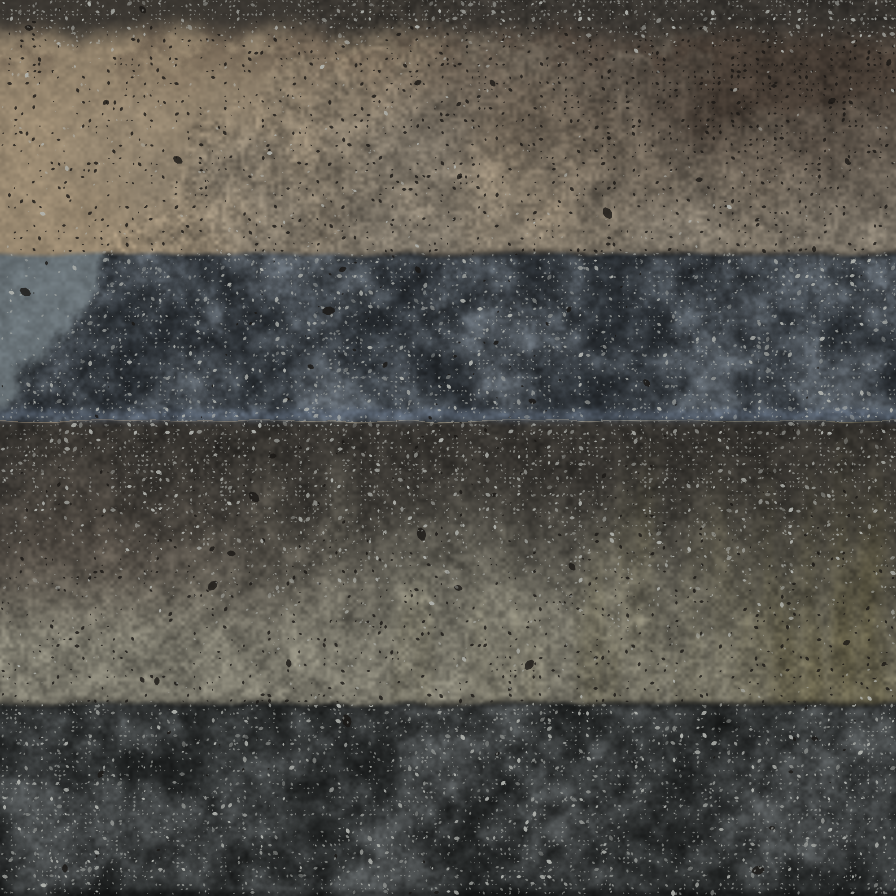
A WebGL 1 fragment shader for this texture:

```glsl
precision highp float;
uniform vec2 u_resolution;

// Layout, measured downward from the top edge; x = upper step, y = lower step
const float STEP_SPLIT = 0.47;
const vec2 RISER_TOP = vec2(0.284, 0.786);
const vec2 NOSE_FADE_START = vec2(0.018, 0.47);
const vec2 NOSE_FADE_END = vec2(0.056, 0.73);
const float LIP_WIDTH = 0.007;

// Surface detail
const float GRAIN_SCALE = 240.0;
const float COARSE_CELLS = 115.0;
const float FINE_CELLS = 205.0;
const float PIT_CELLS = 145.0;
const float GRAIN_STRENGTH = 0.32;

const vec3 TAN = vec3(0.60, 0.535, 0.44);
const vec3 WARM_GREY = vec3(0.49, 0.46, 0.41);
const vec3 PALE_GREY = vec3(0.48, 0.47, 0.42);
const vec3 OLIVE = vec3(0.36, 0.34, 0.25);
const vec3 BROWN_STAIN = vec3(0.24, 0.20, 0.17);
const vec3 DARK_NOSE = vec3(0.20, 0.19, 0.175);
const vec3 SLATE_DARK = vec3(0.16, 0.18, 0.20);
const vec3 SLATE_LIGHT = vec3(0.37, 0.40, 0.43);
const vec3 SOOT_DARK = vec3(0.13, 0.14, 0.14);
const vec3 SOOT_LIGHT = vec3(0.32, 0.335, 0.34);
const vec3 BARE_PATCH = vec3(0.43, 0.47, 0.49);
const vec3 LIP_BLUE = vec3(0.36, 0.41, 0.48);
const vec3 CHIP = vec3(0.70, 0.71, 0.69);
const vec3 PIT = vec3(0.10, 0.09, 0.08);

float hash(vec2 p) {
  return fract(sin(dot(p, vec2(127.1, 311.7))) * 43758.5453);
}

float noise(vec2 p) {
  vec2 i = floor(p), f = fract(p);
  f = f * f * (3.0 - 2.0 * f);
  return mix(mix(hash(i), hash(i + vec2(1.0, 0.0)), f.x),
             mix(hash(i + vec2(0.0, 1.0)), hash(i + vec2(1.0)), f.x), f.y);
}

float fbm(vec2 p) {
  float sum = 0.0, amplitude = 0.5;
  for (int i = 0; i < 6; i++) {
    sum += amplitude * noise(p);
    p = mat2(1.6, 1.2, -1.2, 1.6) * p + 7.3;
    amplitude *= 0.5;
  }
  return sum;
}

// Angular flecks, at most one per cell, kept with probability density
float flecks(vec2 p, float cells, float density, float seed) {
  vec2 q = p * cells, id = floor(q) + seed;
  float size = mix(0.12, 0.38, pow(hash(id + 3.1), 2.0));
  vec2 center = mix(vec2(0.35), vec2(0.65), vec2(hash(id + 5.7), hash(id + 9.2)));
  float a = 6.2832 * hash(id + 1.9);
  vec2 d = mat2(cos(a), sin(a), -sin(a), cos(a)) * (fract(q) - center);
  d = abs(d) * vec2(1.0, 1.5);
  float dist = max(max(d.x, d.y), (d.x + d.y) * 0.75) - size;
  float blur = 0.7 * cells / u_resolution.y;
  return (1.0 - smoothstep(-blur, blur, dist)) * step(hash(id), density);
}

void main() {
  vec2 uv = gl_FragCoord.xy / u_resolution;
  float x = uv.x, depth = 1.0 - uv.y;
  float broad = fbm(uv * 5.0);
  float blotch = fbm(uv * 14.0 + 20.0);
  float mottle = fbm(uv * 42.0 + 50.0);
  float streak = fbm(uv * vec2(24.0, 4.0) + 80.0);
  float grain = noise(uv * GRAIN_SCALE) * 0.6 + noise(uv * GRAIN_SCALE * 0.53 + 31.0) * 0.4;
  float wobble = (noise(vec2(x * 35.0, 4.0)) - 0.5) * 0.004;
  float lower = smoothstep(-0.002, 0.002, depth - STEP_SPLIT - wobble);

  // Treads: a pale worn field, stained from the top and right
  vec3 upperTread = mix(TAN, WARM_GREY, smoothstep(0.05, 0.7, x + (broad - 0.5) * 0.9));
  vec2 stainOffset = (vec2(x, depth) - vec2(0.87, 0.10)) / vec2(0.30, 0.10);
  float stain = exp(-dot(stainOffset, stainOffset)) * (0.25 + 1.2 * blotch);
  stain += 0.5 * (1.0 - smoothstep(0.02, 0.14, depth)) * smoothstep(0.35, 0.65, mottle);
  upperTread = mix(upperTread, BROWN_STAIN, clamp(stain, 0.0, 0.85));
  vec3 lowerTread = mix(PALE_GREY, OLIVE, smoothstep(0.5, 1.15, x + (streak - 0.5) * 0.8));
  float redness = (1.0 - smoothstep(0.1, 0.5, x)) * (1.0 - smoothstep(0.60, 0.73, depth));
  lowerTread = mix(lowerTread, BROWN_STAIN + 0.08, redness * 0.65);
  vec3 color = mix(upperTread, lowerTread, lower);

  // Nose: dark exposed aggregate fading into the tread
  float nose = 1.0 - smoothstep(mix(NOSE_FADE_START.x, NOSE_FADE_START.y, lower),
                                mix(NOSE_FADE_END.x, NOSE_FADE_END.y, lower),
                                depth + (streak - 0.5) * mix(0.025, 0.19, lower));
  color = mix(color, DARK_NOSE, nose * mix(0.90, 0.96, lower));

  // Risers: mottled slate, with a bare patch at the upper left
  float riserEdge = depth - mix(RISER_TOP.x, RISER_TOP.y, lower) - wobble;
  float riser = smoothstep(-0.004, 0.004, riserEdge);
  float wear = smoothstep(0.28, 0.72, blotch * 0.5 + mottle * 0.35 + streak * 0.15);
  vec3 riserColor = mix(mix(SLATE_DARK, SLATE_LIGHT, wear),
                        mix(SOOT_DARK, SOOT_LIGHT, wear * 0.9), lower);
  float patchReach = 0.14 - 0.72 * (depth - RISER_TOP.x) + (blotch - 0.5) * 0.14;
  float bare = (1.0 - smoothstep(-0.012, 0.012, x - patchReach)) * (1.0 - lower);
  riserColor = mix(riserColor, BARE_PATCH, bare * 0.9);
  color = mix(color, riserColor, riser);
  float seam = exp(-pow(riserEdge / 0.005, 2.0)) * smoothstep(0.3, 0.6, mottle);
  color *= 1.0 - 0.4 * seam * mix(smoothstep(0.1, 0.6, x), 1.0, lower);

  // Blue lip between the steps and the shadowed bottom edge
  float lip = exp(-pow((depth - STEP_SPLIT + LIP_WIDTH + wobble) / LIP_WIDTH, 2.0));
  color = mix(color, LIP_BLUE, lip * (0.45 + 0.35 * blotch));
  color *= 1.0 - 0.35 * smoothstep(0.990, 0.998, depth);

  // Grain, pits in the treads and pale chips in the dark areas
  float roughness = GRAIN_STRENGTH * (1.0 - 0.6 * bare);
  color *= 1.0 + roughness * ((grain - 0.5) * 1.5 + (mottle - 0.49) * 1.6);
  float tread = (1.0 - riser) * (1.0 - nose);
  float pitDensity = tread * (0.10 + 0.35 * stain + 0.12 * mottle);
  color = mix(color, PIT, 0.8 * flecks(uv, PIT_CELLS, pitDensity, 11.0));
  color = mix(color, PIT, 0.8 * flecks(uv, 48.0, tread * 0.018, 67.0));
  float exposed = max(nose, riser * (1.0 - 0.85 * bare));
  float coarse = flecks(uv, COARSE_CELLS, exposed * mix(0.34, 0.24, riser) + 0.01, 23.0);
  float fine = flecks(uv + 0.37, FINE_CELLS, exposed * mix(0.38, 0.30, riser) + 0.03, 41.0);
  float chipTone = 0.35 + 0.6 * hash(floor(uv * COARSE_CELLS) + 8.0);
  color = mix(color, CHIP, max(coarse * chipTone, fine * 0.55));
  gl_FragColor = vec4(clamp(color, 0.0, 1.0), 1.0);
}
```
